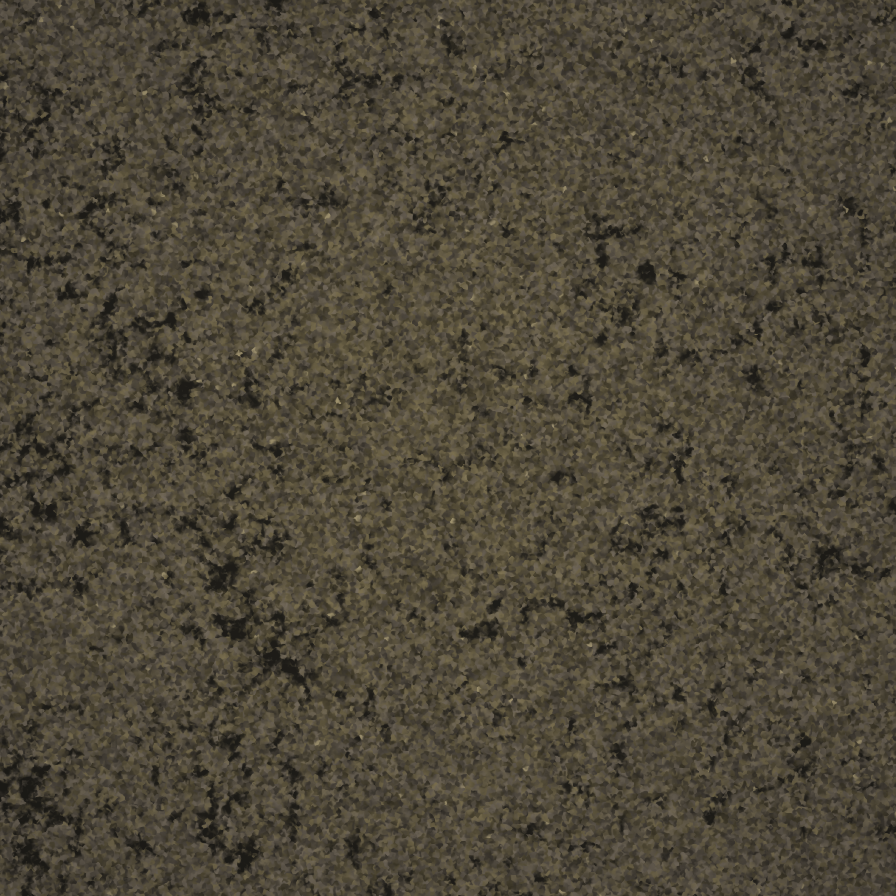
This texture is drawn by a three.js fragment shader. Its source:

```glsl
// Dark, damp sandy soil: fine soft grains in olive and grey brown,
// broken by many small grainy pits that branch along crumb borders.
// Grains are blended jittered cells; pits are noise raised on cell borders.

varying vec2 vUv;

const vec3 OLIVE_SOIL = vec3(0.326, 0.296, 0.212);
const vec3 GREY_SOIL = vec3(0.309, 0.284, 0.246);
const vec3 PIT_COLOR = vec3(0.110, 0.104, 0.088);
const vec3 SPECK_COLOR = vec3(0.62, 0.57, 0.43);
const float GRAIN_FREQ = 245.0;
const float GRAIN_SOFTNESS = 5.0;
const float GRAIN_WOBBLE = 0.9;
const float GRAIN_CONTRAST = 0.68;
const float CLUMP_FREQ = 95.0;
const float CLUMP_CONTRAST = 0.36;
const float CRUMB_FREQ = 52.0;
const float PIT_FREQ = 58.0;
const float PIT_START = 0.64;
const float PIT_FULL = 0.94;
const float PIT_GRAIN = 0.22;
const float BORDER_LIFT = 0.11;
const float PATCH_FREQ = 7.0;
const float PATCH_LIFT = 0.36;
const float SPECK_SHARE = 0.002;
const float VIGNETTE = 0.32;

float hash1(vec2 p) {
  vec3 q = fract(p.xyx * 0.1031);
  q += dot(q, q.yzx + 33.33);
  return fract((q.x + q.y) * q.z);
}

vec2 hash2(vec2 p) {
  return vec2(hash1(p + 17.3), hash1(p + 71.9));
}

float valueNoise(vec2 p) {
  vec2 i = floor(p);
  vec2 f = fract(p);
  f = f * f * (3.0 - 2.0 * f);
  float low = mix(hash1(i), hash1(i + vec2(1.0, 0.0)), f.x);
  float high = mix(hash1(i + vec2(0.0, 1.0)), hash1(i + 1.0), f.x);
  return mix(low, high, f.y);
}

float fbm(vec2 p) {
  float sum = 0.0;
  float weight = 0.533;
  for (int i = 0; i < 4; i++) {
    sum += weight * valueNoise(p);
    p = mat2(1.6, 1.2, -1.2, 1.6) * p + 9.7;
    weight *= 0.5;
  }
  return sum;
}

// Softly blended grains: x = brightness, y = tint, z = bright speck
vec3 grains(vec2 p) {
  vec2 cell = floor(p);
  vec3 sum = vec3(0.0);
  float total = 0.0;
  for (int y = -1; y <= 1; y++) {
    for (int x = -1; x <= 1; x++) {
      vec2 id = cell + vec2(float(x), float(y));
      vec2 d = id + hash2(id) - p;
      float w = exp(-GRAIN_SOFTNESS * dot(d, d));
      float speck = step(1.0 - SPECK_SHARE, hash1(id + 213.0));
      sum += w * vec3(hash1(id + 5.0), hash1(id + 131.0), speck);
      total += w;
    }
  }
  return sum / total;
}

// Distance gap between the two nearest cell points, zero on borders
float borderGap(vec2 p) {
  vec2 cell = floor(p);
  float nearest = 8.0;
  float second = 8.0;
  for (int y = -1; y <= 1; y++) {
    for (int x = -1; x <= 1; x++) {
      vec2 id = cell + vec2(float(x), float(y));
      float d = length(id + hash2(id) - p);
      second = min(second, max(nearest, d));
      nearest = min(nearest, d);
    }
  }
  return second - nearest;
}

void main() {
  vec2 uv = vUv;
  vec2 warp = vec2(fbm(uv * 80.0), fbm(uv * 80.0 + 37.0)) - 0.5;
  vec2 ragged = uv + warp * 0.009;

  // Patches of loose soil, more frequent toward the left
  float looseness = fbm(uv * PATCH_FREQ + 3.1) - 0.5 + 0.16 * (0.45 - uv.x);

  // Grains of uneven shape and small clumps
  vec2 grainPos = uv * GRAIN_FREQ;
  vec2 wobble = vec2(valueNoise(grainPos * 1.3), valueNoise(grainPos * 1.3 + 91.0));
  vec3 grain = grains(grainPos + GRAIN_WOBBLE * (wobble - 0.5));
  float clump = fbm(uv * CLUMP_FREQ + 11.0) - 0.5;
  float tint = 0.5 + 1.4 * (grain.y - 0.5) + 0.7 * (0.35 - length(uv - 0.5));
  vec3 color = mix(GREY_SOIL, OLIVE_SOIL, clamp(tint, 0.0, 1.0));
  color *= 1.0 + GRAIN_CONTRAST * (grain.x - 0.5) + CLUMP_CONTRAST * clump;
  color = mix(color, SPECK_COLOR, 0.9 * grain.z);

  // Pits that spread along the borders between crumbs, edged by grains
  float border = 1.0 - smoothstep(0.0, 0.40, borderGap(ragged * CRUMB_FREQ));
  float pitField = fbm(ragged * PIT_FREQ + 81.0);
  pitField += BORDER_LIFT * border + PATCH_LIFT * looseness;
  pitField += PIT_GRAIN * (0.5 - grain.x);
  float hollow = smoothstep(PIT_START, PIT_FULL, pitField);
  color = mix(color, PIT_COLOR, hollow);

  // Light falls off toward the corners
  vec2 fromCentre = uv - 0.5;
  color *= 1.06 - VIGNETTE * dot(fromCentre, fromCentre);
  gl_FragColor = vec4(color, 1.0);
}
```
